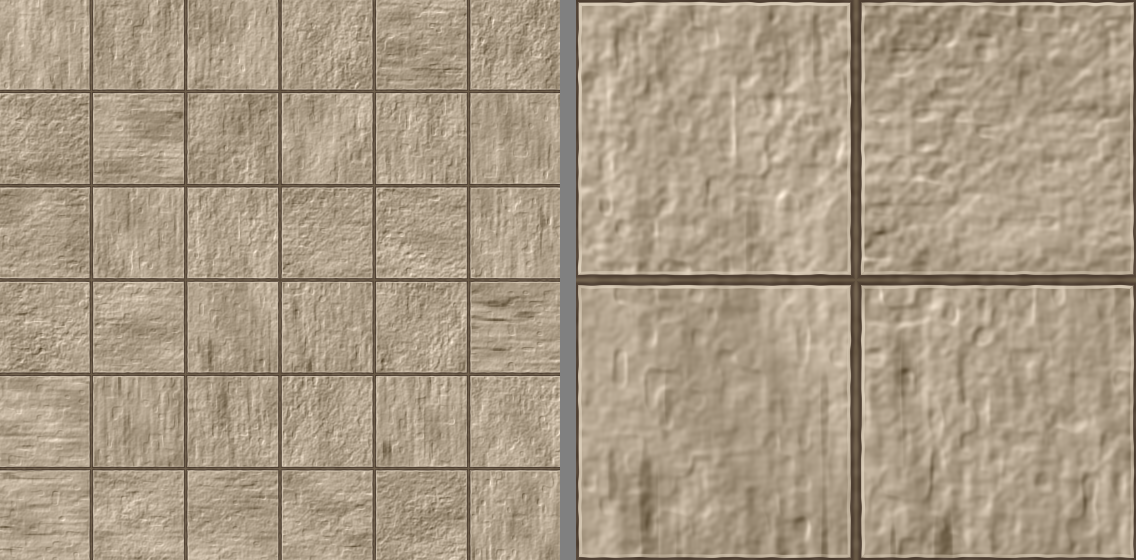
Left: the whole. Right: its middle third, enlarged.
Give the GLSL for this texture, as a WebGL 2 fragment shader.

```glsl
#version 300 es
precision highp float;

uniform vec2 u_resolution;
out vec4 outColor;

#define PITCH 0.1684
#define GROUT_HALF 0.0032
#define RIM_WIDTH 0.0019
#define RELIEF 0.46
#define RELIEF_STEP 0.0013
#define MOTTLE 0.24
#define STREAK 0.13
#define TILE_VARIATION 0.045
#define STONE vec3(0.67, 0.61, 0.525)
#define RIM vec3(0.88, 0.83, 0.75)
#define GROUT_DARK vec3(0.31, 0.25, 0.20)
#define GROUT_LIGHT vec3(0.43, 0.37, 0.29)

float hash(vec2 p) {
    vec3 q = fract(vec3(p.xyx) * 0.1031);
    q += dot(q, q.yzx + 33.33);
    return fract((q.x + q.y) * q.z);
}

float noise(vec2 p) {
    vec2 cell = floor(p), f = fract(p);
    f = f * f * (3.0 - 2.0 * f);
    return mix(mix(hash(cell), hash(cell + vec2(1, 0)), f.x),
               mix(hash(cell + vec2(0, 1)), hash(cell + vec2(1, 1)), f.x), f.y);
}

float fbm(vec2 p) {
    float sum = 0.0, amplitude = 0.533;
    for (int i = 0; i < 4; i++) {
        sum += amplitude * noise(p);
        p = mat2(1.6, 1.2, -1.2, 1.6) * p + 17.3;
        amplitude *= 0.5;
    }
    return sum;
}

// Brushed lines running along x, slightly wavy
float brushing(vec2 q) {
    q.y += 0.006 * noise(q * vec2(14.0, 20.0));
    return 0.6 * noise(q * vec2(13.0, 170.0)) + 0.4 * noise(q * vec2(22.0, 85.0) + 9.0);
}

// Surface height: pitted grain blended with brushing
float height(vec2 q, float brushed) {
    float grain = 0.65 * noise(q * vec2(120.0, 160.0)) + 0.35 * noise(q * 270.0 + 5.0);
    float pits = smoothstep(0.55, 0.9, noise(q * vec2(80.0, 110.0) + 31.0));
    return mix(grain, brushing(q), 0.65 * brushed) - 0.35 * pits;
}

vec3 stoneColor(vec2 p, vec2 id) {
    // Each tile has its own direction, amount of brushing and shade
    bool upright = hash(id + 41.0) > 0.5;
    float brushed = mix(0.15, 1.0, hash(id + 73.0));
    float shade = hash(id + 19.0) - 0.5;
    vec2 seed = 5.0 * vec2(hash(id + 7.0), hash(id + 29.0)) + 3.0;
    vec2 q = (upright ? p.yx : p) + seed;

    // Relief lit from the upper left
    vec2 toLight = RELIEF_STEP * (upright ? vec2(0.7, -0.7) : vec2(-0.7, 0.7));
    float relief = height(q - toLight, brushed) - height(q + toLight, brushed);
    relief *= 0.75 + 0.6 * noise(q * 22.0);

    // Cloudy stains, brushed tone and sparse scratches
    float mottle = fbm(q * vec2(16.0, 34.0)) - 0.5;
    float streak = (brushing(q) - 0.5) * brushed;
    float scratch = smoothstep(0.7, 0.95, noise(q * vec2(20.0, 150.0) + 51.0))
                  * smoothstep(0.5, 0.8, noise(q * vec2(9.0, 18.0) + 13.0));

    float tone = RELIEF * relief + MOTTLE * mottle + STREAK * streak
               + TILE_VARIATION * shade - 0.22 * brushed * scratch;
    return STONE + tone * vec3(1.0, 1.0, 1.03) + 0.012;
}

void main() {
    float unit = min(u_resolution.x, u_resolution.y);
    vec2 p = (gl_FragCoord.xy - 0.5 * u_resolution) / unit + 0.5;
    float aa = 0.7 / unit;

    // Square grid centred on the canvas
    vec2 grid = (p - 0.5) / PITCH;
    vec2 id = floor(grid);
    vec2 local = (fract(grid) - 0.5) * PITCH;
    vec2 inset = 0.5 * PITCH - abs(local);
    float edge = min(inset.x, inset.y) + 0.0007 * (noise(p * 140.0) - 0.5) - GROUT_HALF;

    // Worn pale rim, strongest on the top and left sides
    bool sideEdge = inset.x < inset.y;
    bool litSide = sideEdge ? local.x < 0.0 : local.y > 0.0;
    float wear = mix(0.45, 1.0, noise(p * 65.0 + 3.0));
    float rim = (1.0 - smoothstep(RIM_WIDTH - aa, RIM_WIDTH + aa, edge))
              * wear * (litSide ? 0.95 : 0.6);
    vec3 tile = mix(stoneColor(p, id), RIM, rim);

    // Recessed joint, darker beside the tiles
    float middle = smoothstep(-0.0008, -GROUT_HALF, edge);
    vec3 grout = mix(GROUT_DARK, GROUT_LIGHT, middle) + 0.06 * (noise(p * 210.0) - 0.5);

    vec3 color = mix(grout, tile, smoothstep(-aa, aa, edge));
    outColor = vec4(clamp(color, 0.0, 1.0), 1.0);
}
```
